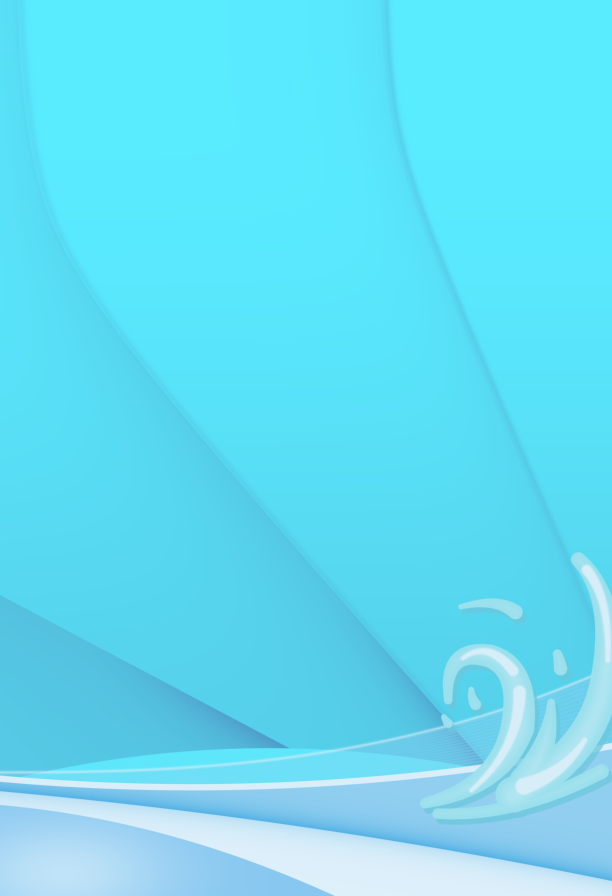
A Shadertoy shader for this background:

```glsl
const vec3 SKY_TOP = vec3(0.35, 0.92, 1.0);
const vec3 SKY_LOW = vec3(0.335, 0.81, 0.915);
const vec3 FOLD_SHADE = vec3(0.32, 0.70, 0.83);
const vec3 DEEP_SHADE = vec3(0.30, 0.56, 0.76);
const vec3 LAGOON = vec3(0.37, 0.90, 0.98);
const vec3 RIBBON_BLUE = vec3(0.57, 0.81, 0.94);
const vec3 EDGE_BLUE = vec3(0.29, 0.68, 0.89);
const vec3 FOAM = vec3(0.87, 0.94, 0.98);
const vec3 SPRAY = vec3(0.61, 0.88, 0.93);
const vec3 SPRAY_SHADE = vec3(0.42, 0.78, 0.86);

float fill(float d, float aa) { return smoothstep(-aa, aa, d); }

float glow(float d, float width) { return exp(-d * d / (width * width)); }

// Hyperbolic edge: upright at the top, bending to a straight slope
float sweep(float drop, float start, float knee, float bend, float slope) {
    float t = drop - knee;
    return start + slope * (t + sqrt(t * t + bend * bend));
}

// Shadow cast on the positive side of an edge
vec3 foldShadow(vec3 col, vec3 shade, float d, float reach, float strength, float aa) {
    return mix(col, shade, strength * exp(-max(d, 0.0) / reach) * fill(d, aa));
}

// Tapered quadratic curve
float stroke(vec2 p, vec2 a, vec2 c, vec2 b, float r0, float r1) {
    const int STEPS = 12;
    float d = 10.0;
    vec2 prev = a;
    for (int i = 1; i <= STEPS; i++) {
        float t = float(i) / float(STEPS);
        vec2 next = mix(mix(a, c, t), mix(c, b, t), t);
        vec2 seg = next - prev;
        float h = clamp(dot(p - prev, seg) / dot(seg, seg), 0.0, 1.0);
        float along = t + (h - 1.0) / float(STEPS);
        d = min(d, length(p - prev - seg * h) - mix(r0, r1, along));
        prev = next;
    }
    return d;
}

float splashBody(vec2 q) {
    // Curling crest and its foot
    float d = stroke(q, vec2(0.19, 0.61), vec2(0.17, 0.87), vec2(0.39, 0.82), 0.02, 0.055);
    d = min(d, stroke(q, vec2(0.39, 0.82), vec2(0.56, 0.76), vec2(0.52, 0.48), 0.055, 0.08));
    d = min(d, stroke(q, vec2(0.52, 0.48), vec2(0.44, 0.2), vec2(0.08, 0.12), 0.08, 0.025));
    d = min(d, stroke(q, vec2(0.14, 0.07), vec2(0.5, 0.05), vec2(0.92, 0.27), 0.025, 0.035));
    // Tall arm and middle spike
    d = min(d, stroke(q, vec2(0.81, 1.28), vec2(0.99, 1.1), vec2(0.94, 0.72), 0.035, 0.07));
    d = min(d, stroke(q, vec2(0.94, 0.72), vec2(0.89, 0.36), vec2(0.5, 0.16), 0.07, 0.085));
    d = min(d, stroke(q, vec2(0.68, 0.6), vec2(0.68, 0.4), vec2(0.56, 0.22), 0.018, 0.08));
    // Loose drops
    d = min(d, stroke(q, vec2(0.25, 1.055), vec2(0.42, 1.1), vec2(0.51, 1.03), 0.012, 0.035));
    d = min(d, stroke(q, vec2(0.71, 0.83), vec2(0.72, 0.8), vec2(0.725, 0.76), 0.022, 0.032));
    d = min(d, stroke(q, vec2(0.3, 0.66), vec2(0.3, 0.62), vec2(0.32, 0.59), 0.014, 0.027));
    return min(d, stroke(q, vec2(0.17, 0.53), vec2(0.18, 0.51), vec2(0.19, 0.5), 0.014, 0.022));
}

float splashShine(vec2 q) {
    float d = stroke(q, vec2(0.26, 0.81), vec2(0.38, 0.9), vec2(0.5, 0.75), 0.01, 0.025);
    d = min(d, stroke(q, vec2(0.53, 0.65), vec2(0.53, 0.38), vec2(0.3, 0.18), 0.03, 0.01));
    d = min(d, stroke(q, vec2(0.85, 1.23), vec2(0.96, 1.1), vec2(0.95, 0.8), 0.025, 0.012));
    return min(d, stroke(q, vec2(0.84, 0.42), vec2(0.74, 0.26), vec2(0.55, 0.2), 0.012, 0.04));
}

vec3 paperFolds(vec3 col, vec2 p, float aa) {
    float drop = 1.0 - p.y;
    float right = (sweep(drop, 0.421, 0.15, 0.1, 0.218) - p.x) * 0.92;
    col = foldShadow(col, FOLD_SHADE, right, 0.035, 0.18, aa);
    col = mix(col, FOLD_SHADE, 0.42 * glow(right + 0.003, 0.004));

    float left = (sweep(drop, 0.006, 0.26, 0.127, 0.447) - p.x) * 0.8;
    float depth = smoothstep(0.1, 0.85, drop);
    col = foldShadow(col, FOLD_SHADE, left, 0.06, 0.25 + 0.3 * depth, aa);
    col = mix(col, FOLD_SHADE, 0.25 * glow(left + 0.003, 0.004));
    col = foldShadow(col, DEEP_SHADE, left, 0.014, 0.6 * smoothstep(0.65, 0.85, drop), aa);

    float corner = (0.336 - 0.53 * p.x - p.y) * 0.88;
    col = foldShadow(col, FOLD_SHADE, corner, 0.16, 0.6, aa);
    return foldShadow(col, DEEP_SHADE, corner, 0.022, 0.75 * smoothstep(0.08, 0.32, p.x), aa);
}

vec3 waves(vec3 col, vec2 p, float aa) {
    float x = p.x;
    float hill = 0.165 - 0.42 * (x - 0.3) * (x - 0.3);
    col = mix(col, LAGOON, fill(hill - p.y, aa));

    // Translucent veil with fine lines
    float crest = 0.138 + 0.316 * pow(max(x, 0.0), 2.6);
    float rim = 0.131 - 0.09 * x + 0.21 * x * x;
    float level = (p.y - rim) / (crest - rim);
    float lines = 0.5 + 0.5 * cos(6.2832 * 16.0 * level);
    float veil = 0.28 + 0.22 * lines * smoothstep(0.32, 0.55, x);
    col = mix(col, RIBBON_BLUE, veil * fill(crest - p.y, aa));
    col = mix(col, FOAM, 0.55 * glow(p.y - crest, 0.0018));

    // Blue ribbon under a pale rim
    float swell = 0.117 - 0.09 * x - 0.083 * x * x;
    vec3 ribbon = mix(RIBBON_BLUE, EDGE_BLUE, 0.9 * exp(-max(p.y - swell, 0.0) / 0.012));
    col = mix(col, ribbon, fill(rim - p.y, aa));
    col = mix(col, FOAM, 0.95 * fill(0.0035 - abs(p.y - rim), aa));

    // Pale band and the blue pool in the corner
    float pool = 0.1016 - 0.086 * x - 0.497 * x * x;
    vec3 band = mix(FOAM, RIBBON_BLUE, 0.5 * exp(-max(swell - p.y, 0.0) / 0.012));
    col = mix(col, band, fill(swell - p.y, aa));
    vec3 water = mix(vec3(0.53, 0.78, 0.94), vec3(0.75, 0.89, 0.97),
                     glow(length((p - vec2(0.07, 0.025)) * vec2(0.5, 1.0)), 0.06));
    return mix(col, water, fill(pool - p.y, aa));
}

vec3 splash(vec3 col, vec2 q, float aa) {
    float body = splashBody(q);
    col = mix(col, SPRAY_SHADE, 0.75 * fill(-splashBody(q + vec2(-0.018, 0.025)), aa));
    vec3 tint = mix(SPRAY, FOAM, 0.35 * smoothstep(0.0, 0.07, -body));
    col = mix(col, tint, 0.95 * fill(-body, aa));
    return mix(col, FOAM, 0.85 * fill(-splashShine(q), aa * 2.0));
}

void mainImage(out vec4 fragColor, in vec2 fragCoord) {
    vec2 p = fragCoord / iResolution.y;
    float aa = 0.8 / iResolution.y;
    vec3 col = mix(SKY_LOW, SKY_TOP, smoothstep(0.05, 0.85, p.y));
    col = paperFolds(col, p, aa);
    col = waves(col, p, aa);
    float splashSize = 0.2344;
    col = splash(col, (p - vec2(0.4557, 0.0755)) / splashSize, aa / splashSize);
    fragColor = vec4(col, 1.0);
}
```
